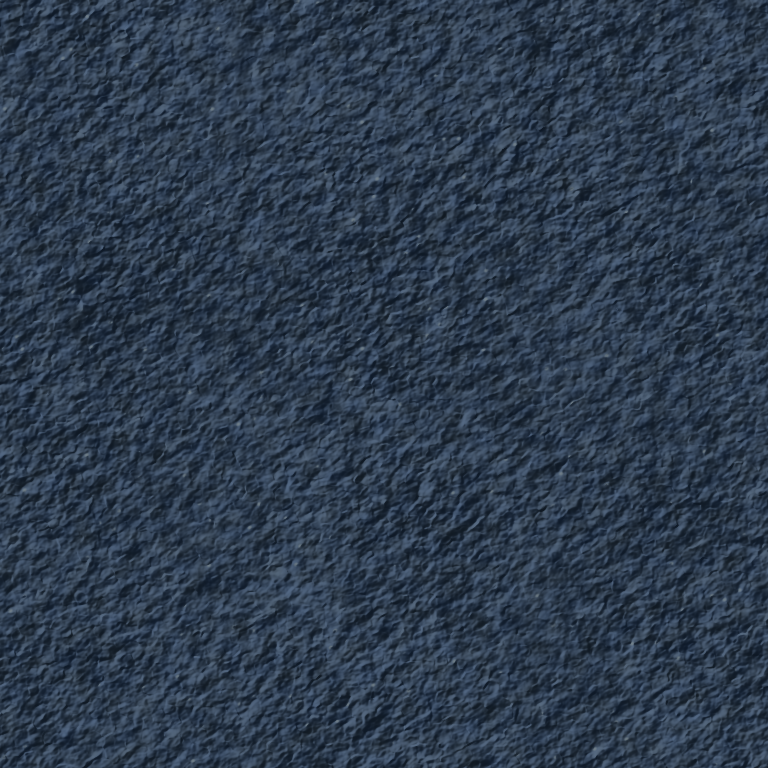
Reproduce this texture procedurally as a Shadertoy shader.

```glsl
const vec3 MID_BLUE = vec3(0.174, 0.230, 0.300);
const vec3 TONE_STEP = vec3(0.064, 0.073, 0.085);
const vec3 BLUE_TINT = vec3(-0.012, 0.0, 0.028);
const vec3 PALE_GRAIN = vec3(0.37, 0.44, 0.51);
const vec3 PALE_SPECK = vec3(0.52, 0.57, 0.58);
const vec2 LIGHT_DIR = vec2(-0.76, 0.65);
const float GRAIN_ANGLE = 0.56;
const float SLOPE_REACH = 0.0023;

// Three independent random values per lattice cell
vec3 hash3(vec2 cell) {
    uvec3 v = uvec3(ivec3(ivec2(cell), 17)) * 1664525u + 1013904223u;
    v.x += v.y * v.z; v.y += v.z * v.x; v.z += v.x * v.y;
    v ^= v >> 16u;
    v.x += v.y * v.z; v.y += v.z * v.x; v.z += v.x * v.y;
    return vec3(v >> 8u) / 16777216.0;
}

float cornerSlope(vec2 cell, vec2 offset) {
    float angle = 6.2831853 * hash3(cell).x;
    return dot(vec2(cos(angle), sin(angle)), offset);
}

float gradientNoise(vec2 p) {
    vec2 i = floor(p), f = p - i;
    vec2 u = f * f * f * (f * (f * 6.0 - 15.0) + 10.0);
    vec2 e = vec2(1.0, 0.0);
    float bottom = mix(cornerSlope(i, f), cornerSlope(i + e, f - e), u.x);
    float top = mix(cornerSlope(i + e.yx, f - e.yx), cornerSlope(i + 1.0, f - 1.0), u.x);
    return mix(bottom, top, u.y);
}

// Softly joined angular chips, each a tilted plane at its own height
float chips(vec2 p) {
    vec2 i = floor(p);
    float total = 0.0, weights = 0.0;
    for (int y = -1; y <= 1; y++)
    for (int x = -1; x <= 1; x++) {
        vec2 cell = i + vec2(x, y);
        vec3 rnd = hash3(cell);
        vec2 d = p - cell - rnd.xy;
        vec2 tilt = hash3(cell + 71.0).xy - 0.5;
        float w = exp(-7.0 * dot(d, d));
        total += w * (rnd.z + 2.2 * dot(tilt, d));
        weights += w;
    }
    return total / max(weights, 1e-6);
}

// Canvas position turned and stretched along the grain
vec2 grainSpace(vec2 p) {
    float c = cos(GRAIN_ANGLE), s = sin(GRAIN_ANGLE);
    return vec2(dot(p, vec2(c, s)), dot(p, vec2(-s, c))) * vec2(0.85, 1.1);
}

float layer(vec2 q, float frequency, float strength) {
    return strength * gradientNoise(q * frequency + frequency) / frequency;
}

float chipLayer(vec2 q, float frequency, float strength) {
    return strength * chips(q * frequency + frequency) / frequency;
}

// Crumbly relief: every octave is about equally steep
float surfaceHeight(vec2 p) {
    vec2 q = grainSpace(p);
    q += 0.0015 * vec2(gradientNoise(p * 95.0), gradientNoise(p * 95.0 + 50.0));
    return chipLayer(q, 66.0, 0.45) + chipLayer(q, 122.0, 0.6)
         + layer(q, 44.0, 0.5) + layer(q, 83.0, 0.5)
         + layer(q, 137.0, 0.6) + layer(q, 195.0, 0.65);
}

// Uneven brightness, from broad clouds down to single grains
float grainBrightness(vec2 p, vec2 q) {
    return 0.6 * gradientNoise(p * 4.0 + 31.0)
         + 0.6 * gradientNoise(p * 11.0 + 3.0)
         + 0.9 * gradientNoise(q * 24.0 + 5.0)
         + 1.1 * gradientNoise(q * 41.0 + 27.0)
         + 1.1 * gradientNoise(q * 68.0 + 15.0)
         + 0.9 * gradientNoise(q * 140.0 + 63.0);
}

// Sparse small glints, one candidate per cell
float specks(vec2 q, float density) {
    vec2 i = floor(q);
    vec3 rnd = hash3(i + 300.0);
    float d = length(q - i - mix(vec2(0.25), vec2(0.75), rnd.xy));
    return step(rnd.z, density) * (1.0 - smoothstep(0.03, 0.24, d));
}

// Bends a tone smoothly towards a limit
float softLimit(float tone, float limit) {
    return limit * tanh(tone / limit);
}

void mainImage(out vec4 fragColor, in vec2 fragCoord) {
    vec2 p = fragCoord / iResolution.y;
    vec2 q = grainSpace(p);

    // Relief lit from the upper left, rougher in some broad areas
    float rise = surfaceHeight(p) - surfaceHeight(p + LIGHT_DIR * SLOPE_REACH);
    float roughness = 1.0 + 0.4 * gradientNoise(p * 5.0 + 9.0);
    float tone = rise / SLOPE_REACH * roughness + grainBrightness(p, q);
    tone = softLimit(tone, tone < 0.0 ? 1.85 : 2.5);

    // Slate colours with bluer and greyer chips
    vec3 color = MID_BLUE + TONE_STEP * tone;
    color += BLUE_TINT * gradientNoise(q * 44.0 + 80.0);

    // Scattered pale grains and glints on the lit faces
    float pale = smoothstep(0.12, 0.5, gradientNoise(q * 36.0 + 140.0));
    color = mix(color, PALE_GRAIN, 0.4 * pale * smoothstep(-0.2, 1.6, tone));
    float glint = specks(q * 62.0, 0.07) * smoothstep(-0.5, 1.2, tone);
    color = mix(color, PALE_SPECK, 0.6 * glint);
    fragColor = vec4(color, 1.0);
}
```
